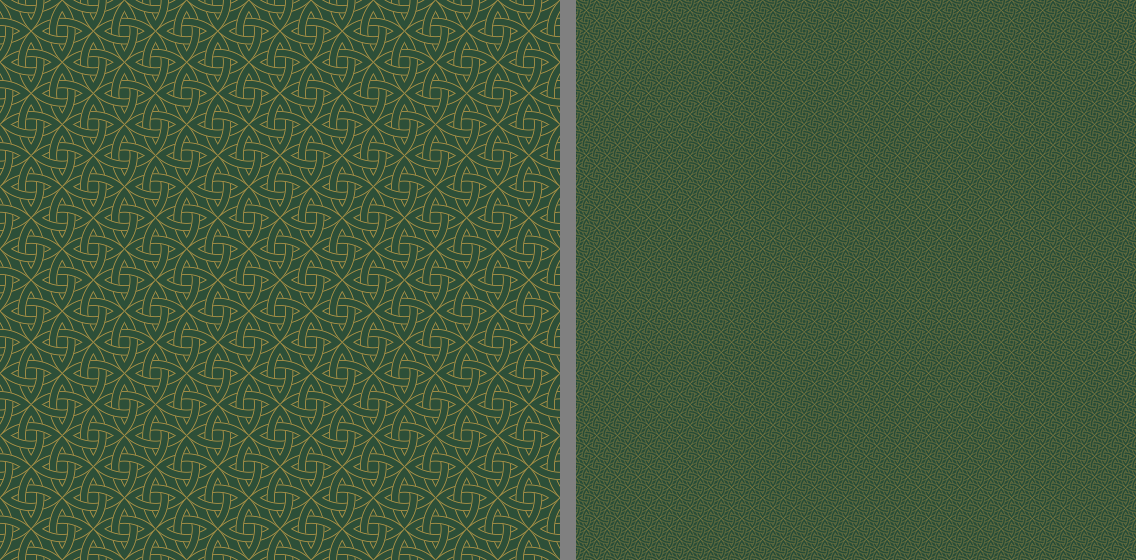
Left: one tile. Right: repeated 3 by 3.
Reproduce this pattern procedurally as a three.js fragment shader.

```glsl
varying vec2 vUv;

const float REPEATS = 9.0;          // cells across and down, two knots per cell
const float ARC_OFFSET = 0.5;       // arc centre to knot centre, in cells
const float OUTER_RADIUS = 0.70711; // outer arcs meet at the cell midpoints
const float INNER_RADIUS = 0.5896;
const float LINE_WIDTH = 0.0125;
const vec3 GREEN = vec3(0.176, 0.308, 0.220);
const vec3 GOLD = vec3(0.740, 0.610, 0.280);

// Nearest knot centre on the staggered lattice
vec2 knotSpace(vec2 cell) {
  vec2 a = fract(cell + vec2(0.0, 0.5)) - 0.5;
  vec2 b = fract(cell + vec2(0.5, 0.0)) - 0.5;
  return abs(a.x) + abs(a.y) < abs(b.x) + abs(b.y) ? a : b;
}

// Signed distance to a lens-shaped ribbon lying along x
float lensRibbon(vec2 p) {
  float radius = length(vec2(p.x, abs(p.y) + ARC_OFFSET));
  float middle = 0.5 * (OUTER_RADIUS + INNER_RADIUS);
  return abs(radius - middle) - 0.5 * (OUTER_RADIUS - INNER_RADIUS);
}

// Share of a pixel covered by a line along the ribbon edge
float edgeLine(float ribbon, float pixel) {
  float halfPixel = 0.5 * pixel;
  float near = clamp(ribbon + 0.5 * LINE_WIDTH, -halfPixel, halfPixel);
  float far = clamp(ribbon - 0.5 * LINE_WIDTH, -halfPixel, halfPixel);
  return (near - far) / pixel;
}

void main() {
  vec2 cell = vUv * REPEATS;
  float pixel = max(fwidth(cell.x), 1e-5);
  vec2 p = knotSpace(cell);

  float across = lensRibbon(p);
  float upright = lensRibbon(p.yx);

  // The ribbons swap over and under from one quadrant to the next
  bool acrossOnTop = p.x * p.y > 0.0;
  float over = acrossOnTop ? across : upright;
  float under = acrossOnTop ? upright : across;

  float visible = clamp(over / pixel + 0.5, 0.0, 1.0);
  float ink = max(edgeLine(over, pixel), edgeLine(under, pixel) * visible);

  gl_FragColor = vec4(mix(GREEN, GOLD, ink), 1.0);
}
```
